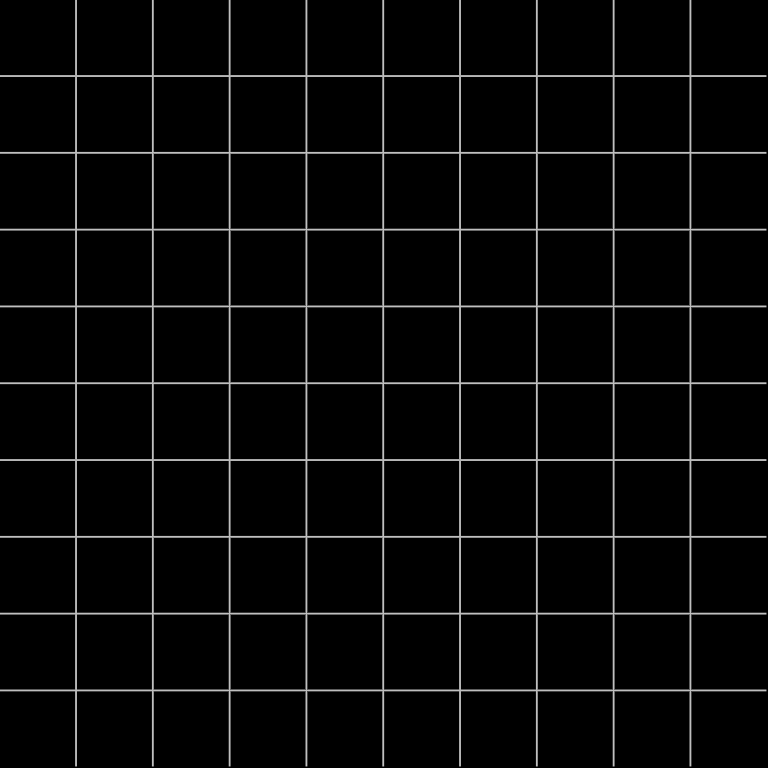
This pattern is drawn by a Shadertoy shader. Its source:

```glsl
// Antialiased coverage of the nine inner rules along each axis
vec2 ruleCoverage(vec2 p, vec2 pixel) {
    vec2 cell = p * 10.0 + 0.01;
    vec2 nearestRule = clamp(floor(cell + 0.5), 1.0, 9.0);
    vec2 dist = abs(cell - nearestRule) / 10.0;
    return clamp((0.0012 - dist) / pixel + 0.5, 0.0, 1.0);
}

void mainImage(out vec4 fragColor, in vec2 fragCoord) {
    vec2 pixel = 1.0 / iResolution.xy;
    vec2 p = fragCoord * pixel;
    p.y = 1.0 - p.y; // measure rows from the top

    vec2 rules = ruleCoverage(p, pixel);

    // Rules stop just short of the right and bottom edges
    vec2 inside = clamp((0.998 - p) / pixel + 0.5, 0.0, 1.0);
    float grid = max(rules.x, rules.y) * inside.x * inside.y;

    fragColor = vec4(vec3(0.75) * grid, 1.0);
}
```
